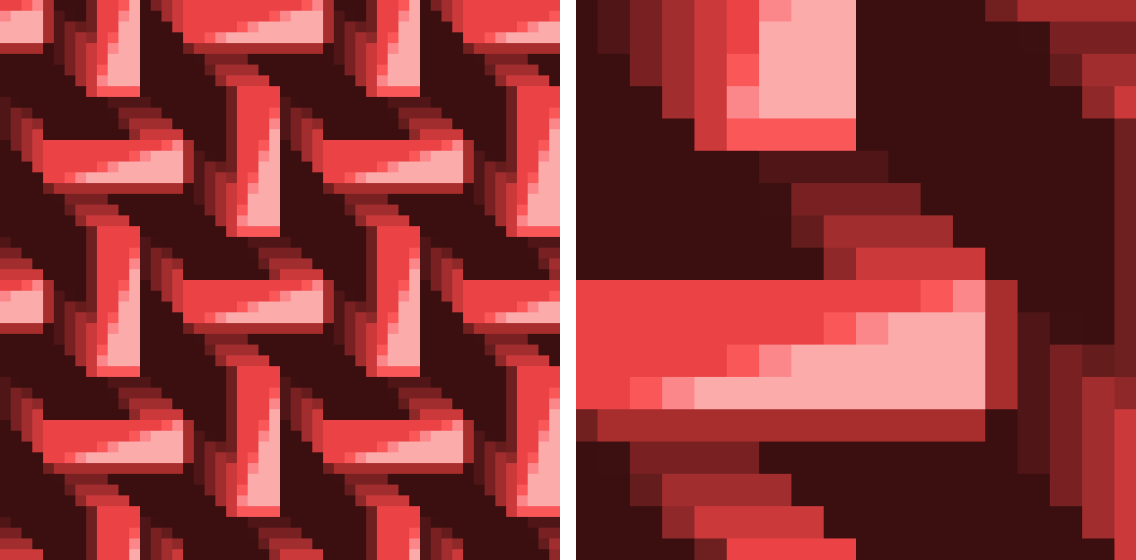
Left, the full canvas; right, a detail of the centre.
A Shadertoy shader for this pattern:

```glsl
const float REPEATS = 2.0;   // tiles across and down
const float TILE = 26.0;     // blocks per tile side
const vec3 GROUND = vec3(0.23, 0.06, 0.06);
const vec3 SHADE = vec3(0.43, 0.12, 0.12);
const vec3 MID = vec3(0.66, 0.18, 0.18);
const vec3 RED = vec3(0.92, 0.26, 0.27);
const vec3 CORAL = vec3(0.98, 0.34, 0.35);
const vec3 SALMON = vec3(0.99, 0.53, 0.54);
const vec3 PINK = vec3(0.99, 0.67, 0.67);

bool within(float x, float low, float high) {
    return x > low - 0.5 && x < high + 0.5;
}

// Staggered lattice: each half-tile step in y also shifts x by half a tile.
vec2 staggeredCell(vec2 p, float tile, float margin) {
    float halfTile = 0.5 * tile;
    p += margin + 0.5;
    float row = floor(p.y / halfTile);
    p -= row * halfTile;
    return vec2(mod(p.x, tile), p.y) - margin - 0.5;
}

// Strength of a diagonal streak that fades with depth and has a soft leading end.
float streak(float depth, float t, float first, float last) {
    if (!within(depth, 1.0, 4.0)) return 0.0;
    float fade = 1.06 - 0.235 * depth;
    if (within(t, first, last)) return fade;
    return within(t, first - 1.0, first - 1.0) ? max(fade - 0.35, 0.0) : 0.0;
}

// Face of a bar: red, with a pink wedge widening towards its far lower end.
vec3 barFace(float along, float across) {
    float wedge = along - (13.0 - 3.0 * across);
    if (wedge > -0.5) return PINK;
    if (wedge > -1.5) return SALMON;
    return wedge > -2.5 ? CORAL : RED;
}

// p.x runs along the bar, p.y across it.
vec3 paintBar(vec3 base, vec2 p, vec3 endColor, vec3 nearRim, vec3 farRim, float lip) {
    vec3 color = base;

    // Thin rims on the long sides
    if (within(p.x, 0.0, 9.0) && within(p.y, -1.0, -1.0)) color = nearRim;
    if (within(p.x, 0.0, 12.0) && within(p.y, 4.0, 4.0))
        color = mix(color, farRim, p.x < 0.5 ? 0.5 : 1.0);

    // Streaks receding from both ends
    float startStreak = streak(-p.x, p.y - p.x, 0.0, 3.0);
    float endStreak = streak(-p.y, p.x - p.y, 10.0, 13.0 + lip);
    float strength = max(startStreak, endStreak);
    if (strength > 0.0) color = max(color, mix(GROUND, RED, strength));

    // Face and end cap
    if (within(p.y, 0.0, 3.0)) {
        if (within(p.x, 0.0, 12.0)) color = barFace(p.x, p.y);
        if (within(p.x, 13.0, 13.0)) color = endColor;
    }
    return color;
}

// Colour of one square block, indexed from the upper left.
vec3 blockColor(vec2 block) {
    vec2 upright = staggeredCell((block - vec2(9.0, 21.0)).yx, TILE, 6.0);
    vec2 level = staggeredCell(block - vec2(4.0, 13.0), TILE, 6.0);
    vec3 color = paintBar(GROUND, upright, CORAL, SHADE, GROUND, 1.0);
    // A bar without a visible rim keeps the colour beneath it.
    return paintBar(color, level, MID, color, MID, 0.0);
}

void mainImage(out vec4 fragColor, in vec2 fragCoord) {
    vec2 scale = REPEATS * TILE / iResolution.xy;
    vec2 p = vec2(fragCoord.x, iResolution.y - fragCoord.y) * scale;

    // Blend the four blocks around the nearest corner over one screen pixel.
    vec2 corner = floor(p + 0.5);
    vec2 blend = clamp((p - corner) / scale + 0.5, 0.0, 1.0);
    vec3 upper = mix(blockColor(corner - 1.0), blockColor(corner - vec2(0.0, 1.0)), blend.x);
    vec3 lower = mix(blockColor(corner - vec2(1.0, 0.0)), blockColor(corner), blend.x);
    fragColor = vec4(mix(upper, lower, blend.y), 1.0);
}
```
